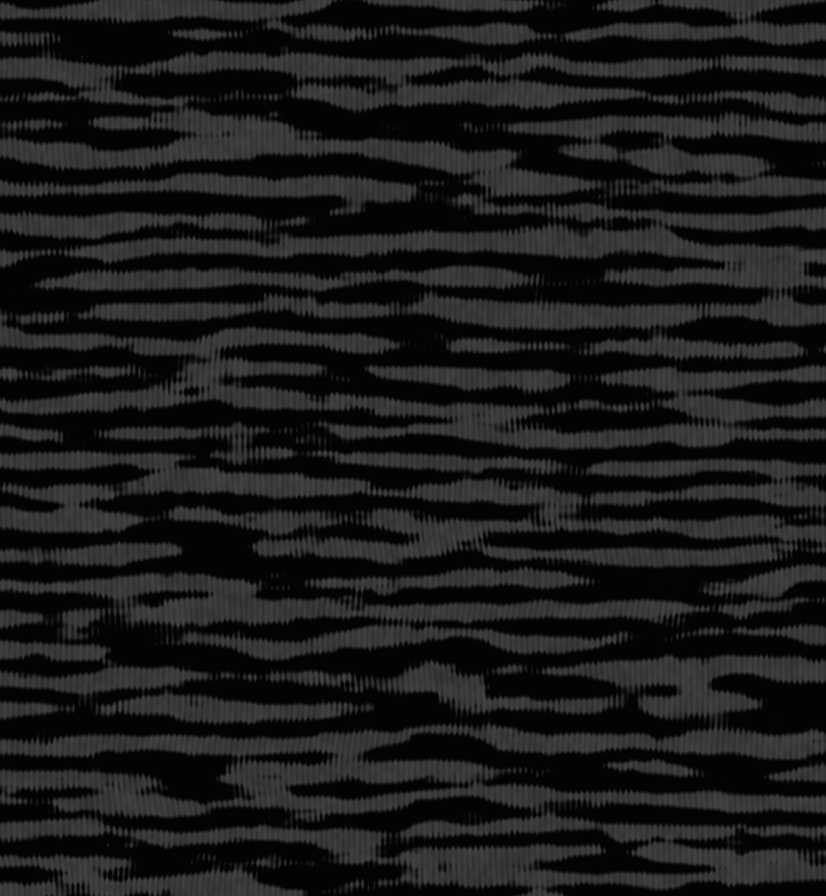
Give the GLSL for this texture, as a WebGL 1 fragment shader.

```glsl
precision highp float;
uniform vec2 u_resolution;

#define ROWS 29.5
#define ROW_STRENGTH 0.46
#define BLOB_STRENGTH 1.35
#define FRAY_STRENGTH 1.1
#define NIBBLE_STRENGTH 0.42
#define RIBS 160.0
#define RIB_FRAY 0.085
#define COVER_BIAS 0.08
#define EDGE_WIDTH 0.0032
#define BLACK vec3(0.012)
#define GREY vec3(0.222)

const float TAU = 6.2831853;

float hash(vec2 cell) {
  vec3 q = fract(vec3(cell.xyx) * 0.1031);
  q += dot(q, q.yzx + 33.33);
  return fract((q.x + q.y) * q.z);
}

float valueNoise(vec2 p) {
  vec2 cell = floor(p);
  vec2 f = fract(p);
  f = f * f * (3.0 - 2.0 * f);
  float low = mix(hash(cell), hash(cell + vec2(1.0, 0.0)), f.x);
  float high = mix(hash(cell + vec2(0.0, 1.0)), hash(cell + 1.0), f.x);
  return mix(low, high, f.y);
}

// Signed noise around zero
float ripple(vec2 p) {
  return valueNoise(p) - 0.5;
}

// Slightly bent vertical ribs
float ribWave(vec2 p) {
  float bend = 1.6 * ripple(p * vec2(5.0, 14.0));
  return sin(TAU * (RIBS * p.x + bend));
}

// Positive inside the grey streaks
float streakField(vec2 p) {
  p.y += 0.022 * ripple(p * vec2(3.2, 7.0) + 11.0);
  p.y += 0.009 * ripple(p * vec2(10.0, 22.0) + 37.0);
  float rows = sin(TAU * ROWS * p.y);
  // The difference of two layers keeps broad patches even
  vec2 q = p * vec2(9.5, 48.0) + 71.0;
  float blobs = valueNoise(q) - valueNoise(q + vec2(0.3, 0.85));
  float fray = ripple(p * vec2(23.0, 84.0) + 123.0);
  float nibble = ripple(p * vec2(75.0, 150.0) + 211.0);
  return ROW_STRENGTH * rows + BLOB_STRENGTH * blobs
       + FRAY_STRENGTH * fray + NIBBLE_STRENGTH * nibble - COVER_BIAS;
}

void main() {
  vec2 p = gl_FragCoord.xy / u_resolution.y;

  // Streaks with edges frayed by the ribs
  float rib = ribWave(p);
  float fringe = RIB_FRAY * rib * (0.2 + 1.6 * valueNoise(p * vec2(70.0, 80.0)));
  float field = streakField(p);
  float step_y = 0.001;
  vec2 up = vec2(0.0, step_y);
  float slope = (streakField(p + up) - streakField(p - up)) / (2.0 * step_y);
  float distanceToEdge = (field + fringe) / max(abs(slope), 65.0);
  float streak = smoothstep(-EDGE_WIDTH, EDGE_WIDTH, distanceToEdge);

  // Woven shading inside the grey
  float weave = 1.0 + 0.08 * rib + 0.18 * ripple(p * vec2(170.0, 120.0));
  weave += 0.12 * ripple(p * vec2(30.0, 45.0) + 5.0);

  gl_FragColor = vec4(mix(BLACK, GREY * weave, streak), 1.0);
}
```
